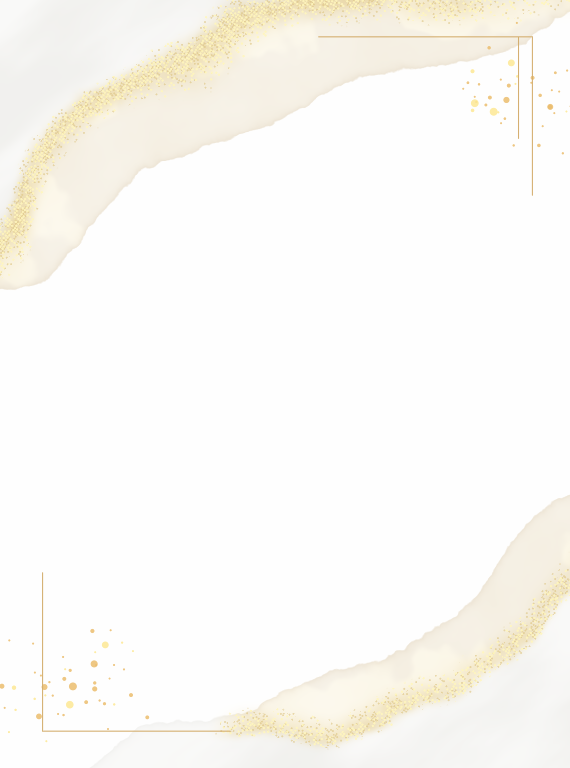
Give the GLSL for this background, as a Shadertoy shader.

```glsl
const vec3 PAPER = vec3(0.998);
const vec3 CREAM = vec3(0.988, 0.968, 0.905);
const vec3 BEIGE = vec3(0.953, 0.928, 0.875);
const vec3 RIM = vec3(0.89, 0.84, 0.76);
const vec3 MIST = vec3(0.945, 0.943, 0.932);
const vec3 GOLD = vec3(0.89, 0.79, 0.52);
const vec3 SPARK = vec3(1.0, 0.965, 0.74);
const vec3 LINE = vec3(0.83, 0.68, 0.43);
const vec3 AMBER = vec3(0.92, 0.74, 0.43);

// Curve heights at even steps across the canvas
const float TOP_EDGE[13] = float[13](.622, .639, .711, .776, .801, .824, .846, .883, .905, .913, .922, .944, .984);
const float TOP_GOLD[13] = float[13](.690, .815, .872, .903, .931, .975, .995, 1.003, 1.006, 1.002, .998, .998, 1.01);
const float LOW_EDGE[13] = float[13](-.06, -.05, .005, .055, .060, .070, .099, .126, .141, .176, .223, .314, .355);
const float LOW_GOLD[13] = float[13](-.06, -.05, .0, .03, .045, .053, .049, .036, .065, .092, .118, .167, .245);

float hash(vec2 p) {
    return fract(sin(dot(p, vec2(127.1, 311.7))) * 43758.5453);
}

float noise(vec2 p) {
    vec2 i = floor(p), f = fract(p);
    f = f * f * (3.0 - 2.0 * f);
    return mix(mix(hash(i), hash(i + vec2(1, 0)), f.x),
               mix(hash(i + vec2(0, 1)), hash(i + vec2(1, 1)), f.x), f.y);
}

float fbm(vec2 p) {
    float sum = 0.0, gain = 0.5;
    for (int i = 0; i < 4; i++) {
        sum += gain * noise(p);
        p = mat2(1.6, 1.2, -1.2, 1.6) * p + 7.3;
        gain *= 0.5;
    }
    return sum / 0.9375;
}

// Smooth spline through the knots
float curve(float u, float k[13]) {
    float s = clamp(u, 0.0, 1.0) * 12.0;
    int i = min(int(s), 11);
    float t = s - float(i);
    float a = k[max(i - 1, 0)], b = k[i], c = k[i + 1], d = k[min(i + 2, 12)];
    return b + 0.5 * t * (c - a + t * (2.0 * a - 5.0 * b + 4.0 * c - d + t * (3.0 * (b - c) + d - a)));
}

// Approximate signed distance, positive above the curve
float above(vec2 p, float aspect, float k[13]) {
    float u = clamp(p.x / aspect, 0.01, 0.99);
    float slope = (curve(u + 0.01, k) - curve(u - 0.01, k)) / (0.02 * aspect);
    return (p.y - curve(p.x / aspect, k)) / sqrt(1.0 + slope * slope);
}

float disc(vec2 p, float radius, float px) {
    return 1.0 - smoothstep(radius - 0.6 * px, radius + 0.6 * px, length(p));
}

float segment(vec2 p, vec2 a, vec2 b, float px) {
    vec2 d = b - a;
    float t = clamp(dot(p - a, d) / dot(d, d), 0.0, 1.0);
    return disc(p - a - d * t, 0.0007, px);
}

// Watercolour: mist on one side of the band, cream on the other
vec3 layWash(vec3 base, vec2 p, float outer, float band, float warmth, float px) {
    outer += 0.010 * (fbm(p * 60.0) - 0.5);
    float cloud = fbm(p * 9.0 + 3.0);
    float patches = smoothstep(0.50, 0.58, cloud + (band - outer) * 1.5);
    vec3 warm = mix(CREAM, BEIGE, 0.1 + 0.8 * patches);
    warm = mix(warm, PAPER, 0.35 * fbm(p * 14.0));
    vec2 flow = vec2(dot(p, vec2(0.8, 0.6)) * 4.0, dot(p, vec2(-0.6, 0.8)) * 13.0);
    vec3 cool = mix(MIST, PAPER, 0.6 * smoothstep(0.35, 0.75, fbm(flow)));
    vec3 tint = mix(cool, warm, warmth * smoothstep(-0.008, 0.008, band));
    tint = mix(tint, mix(MIST * 0.97, RIM, warmth), 0.5 * exp(-max(outer, 0.0) / 0.0045));
    return mix(base, tint, smoothstep(-px, px, outer));
}

float flecks(vec2 p, float scale, float density, float px) {
    vec2 cell = floor(p * scale) + 0.5;
    vec2 jitter = 0.3 + 0.4 * vec2(hash(cell + 5.1), hash(cell + 9.7));
    float lit = step(hash(cell), density) * smoothstep(0.02, 0.08, density);
    return lit * disc((fract(p * scale) - jitter) / scale, 0.4 / scale, px);
}

vec3 layGold(vec3 base, vec2 p, float band, float width, float strength, float px) {
    band += 0.018 * (fbm(p * 20.0) - 0.5);
    float reach = band / (width * (band > 0.0 ? 1.5 : 0.8));
    float amount = strength * exp(-reach * reach);
    vec3 col = mix(base, GOLD, amount * (0.25 + 0.5 * fbm(p * 35.0)));
    vec2 turned = mat2(0.8, 0.6, -0.6, 0.8) * p;
    col = mix(col, GOLD * 0.97, 0.6 * flecks(turned, 310.0, amount * 0.5, px));
    return mix(col, SPARK, 0.85 * flecks(turned + 0.37, 260.0, amount * 0.7, px));
}

vec3 scatterDots(vec3 base, vec2 p, vec2 centre, vec2 spread, float seed, float px) {
    for (int i = 0; i < 44; i++) {
        vec2 id = vec2(float(i), seed);
        vec2 offset = vec2(hash(id) + hash(id + 0.3), hash(id + 0.6) + hash(id + 0.9)) - 1.0;
        float radius = mix(0.0013, 0.0052, pow(hash(id + 1.7), 3.5));
        vec3 tint = mix(AMBER, vec3(0.99, 0.91, 0.58), step(0.75, hash(id + 2.3)));
        base = mix(base, tint, 0.85 * disc(p - centre - offset * spread, radius, px));
    }
    return base;
}

void mainImage(out vec4 fragColor, in vec2 fragCoord) {
    float px = 1.0 / iResolution.y;
    float aspect = iResolution.x * px;
    vec2 p = fragCoord * px;
    float u = p.x / aspect;

    // Upper and lower washes with glitter seams
    float topBand = -above(p, aspect, TOP_GOLD);
    float lowBand = above(p, aspect, LOW_GOLD);
    float lowWarmth = smoothstep(0.36, 0.44, u);
    float topWidth = 0.014 + 0.008 * exp(-pow((u - 0.38) / 0.1, 2.0));
    vec3 col = layWash(PAPER, p, above(p, aspect, TOP_EDGE), topBand, 1.0, px);
    col = layWash(col, p, -above(p, aspect, LOW_EDGE), lowBand, lowWarmth, px);
    col = layGold(col, p, topBand, topWidth, 1.0 - 0.65 * smoothstep(0.6, 0.95, u), px);
    col = layGold(col, p, lowBand, 0.012, 0.75 * lowWarmth, px);

    // Scattered gold drops
    col = scatterDots(col, p, vec2(aspect - 0.052, 0.882), vec2(0.105, 0.105), 5.0, px);
    col = scatterDots(col, p, vec2(0.1, 0.105), vec2(0.13, 0.105), 8.0, px);

    // Corner rules
    vec2 topCorner = vec2(aspect - 0.049, 0.952), lowCorner = vec2(0.0555, 0.048);
    float rules = segment(p, topCorner, topCorner - vec2(0.278, 0.0), px);
    rules = max(rules, segment(p, topCorner, topCorner - vec2(0.0, 0.206), px));
    rules = max(rules, segment(p, topCorner - vec2(0.018, 0.0), topCorner - vec2(0.018, 0.132), px));
    rules = max(rules, segment(p, lowCorner, lowCorner + vec2(0.244, 0.0), px));
    rules = max(rules, segment(p, lowCorner, lowCorner + vec2(0.0, 0.206), px));
    fragColor = vec4(mix(col, LINE, rules), 1.0);
}
```
